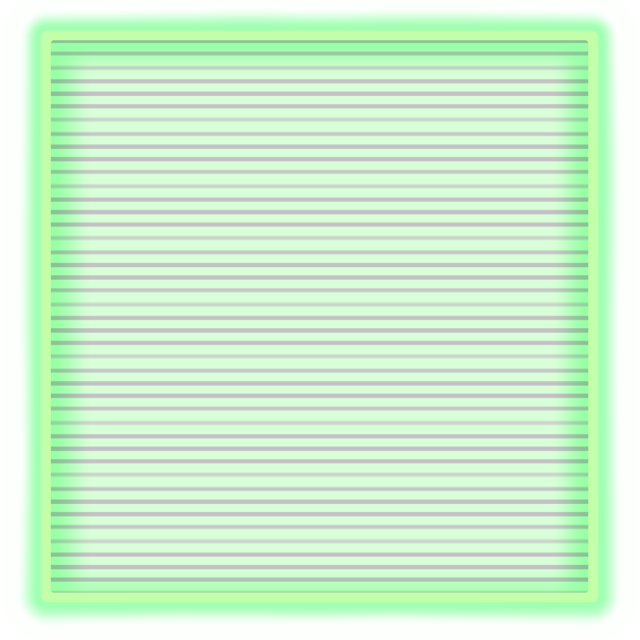
Write a Shadertoy shader that draws this pattern.

```glsl
// A glowing green frame around a pane of soft horizontal scan lines.
// Two sine waves beat against each other, so the lines fade in and out;
// rounded-box distances give the frame, its halo and the inner tint.

const float TAU = 6.2831853;
const vec3 WHITE = vec3(0.995, 1.0, 0.995);
const vec3 HALO = vec3(0.63, 1.0, 0.70);
const vec3 FRAME = vec3(0.765, 1.0, 0.66);
const vec3 PANE = vec3(0.85, 1.0, 0.85);
const vec3 LINE = vec3(0.77, 0.755, 0.775);
const vec3 EDGE_TINT = vec3(0.70, 1.0, 0.76);

const vec2 CENTER = vec2(0.4993, 0.5055);
const vec2 OUTER_HALF = vec2(0.4355, 0.4466);
const vec2 INNER_HALF = vec2(0.4199, 0.4316);
const float BEAT_REPEAT = 0.1849;  // nine lines, two beats
const float BEAT_ORIGIN = 0.4837;  // middle of a strong line

float hash(vec2 p) {
    return fract(sin(dot(p, vec2(127.1, 311.7))) * 43758.5453);
}

float valueNoise(vec2 p) {
    vec2 cell = floor(p);
    vec2 f = fract(p);
    f = f * f * (3.0 - 2.0 * f);
    float low = mix(hash(cell), hash(cell + vec2(1.0, 0.0)), f.x);
    float high = mix(hash(cell + vec2(0.0, 1.0)), hash(cell + 1.0), f.x);
    return mix(low, high, f.y);
}

float roundedBox(vec2 p, vec2 halfSize, float radius) {
    vec2 q = abs(p) - halfSize + radius;
    return length(max(q, 0.0)) + min(max(q.x, q.y), 0.0) - radius;
}

float inside(float d, float blur) {
    return 1.0 - smoothstep(-blur, blur, d);
}

// Strength of the lines: a main wave plus a weaker, faster one.
float scanLines(float y) {
    float phase = TAU * (y - BEAT_ORIGIN) / BEAT_REPEAT;
    float wave = cos(9.0 * phase) + 0.33 * cos(11.0 * phase);
    return smoothstep(0.1, 1.05, wave);
}

// Fades from one at an edge to zero at the given reach.
float fade(float distanceIn, float reach) {
    return 1.0 - smoothstep(0.0, reach, distanceIn);
}

// Tint along the pane's edges, faintest at the bottom.
float innerGlow(vec2 p, vec2 halfSize) {
    float left = fade(p.x + halfSize.x, 0.068);
    float right = fade(halfSize.x - p.x, 0.060);
    float top = fade(halfSize.y - p.y, 0.060);
    float bottom = 0.65 * fade(p.y + halfSize.y, 0.042);
    return 1.0 - (1.0 - left) * (1.0 - right) * (1.0 - top) * (1.0 - bottom);
}

// Halo outside the frame, with a slightly uneven reach.
float outerGlow(float d, vec2 p) {
    float reach = 0.033 + 0.007 * valueNoise(p * 9.0);
    float body = 1.0 - smoothstep(0.002, reach, d);
    float tail = 0.05 * exp(-max(d, 0.0) / 0.02);
    return clamp(body + tail, 0.0, 1.0);
}

void mainImage(out vec4 fragColor, in vec2 fragCoord) {
    vec2 uv = fragCoord / iResolution.xy;
    vec2 p = uv - CENTER;
    float blur = max(0.0012, 0.75 / iResolution.y);

    float outer = roundedBox(p, OUTER_HALF, 0.011);
    float inner = roundedBox(p, INNER_HALF, 0.005);

    // Pane with lines, tinted at its edges
    vec3 pane = mix(PANE, LINE, scanLines(uv.y));
    pane *= mix(vec3(1.0), EDGE_TINT, innerGlow(p, INNER_HALF));

    // Halo, frame and pane from back to front
    vec3 color = mix(WHITE, HALO, outerGlow(outer, p));
    color = mix(color, FRAME, inside(outer, blur));
    color = mix(color, pane, inside(inner, blur));

    fragColor = vec4(color, 1.0);
}
```
